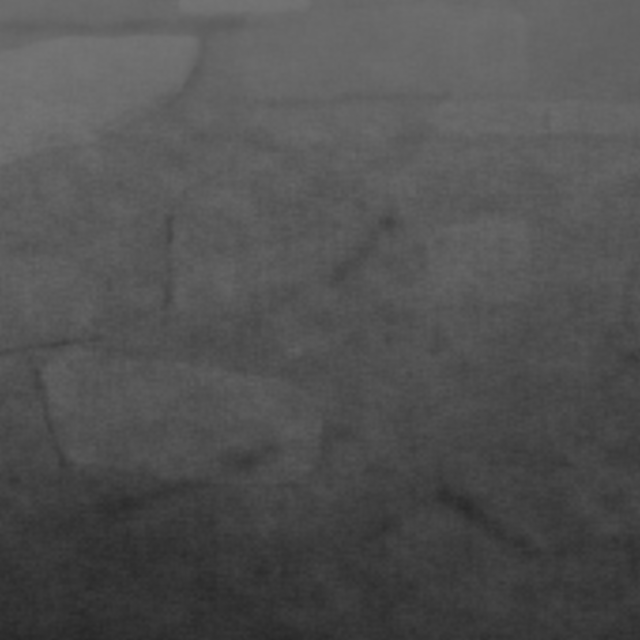
Write a WebGL 2 fragment shader that draws this texture.

```glsl
#version 300 es
precision highp float;
// Dim, weathered stone wall with faint joints, fading into shadow towards the ground.

uniform vec2 u_resolution;
out vec4 fragColor;

float hash(vec2 p) {
    return fract(sin(dot(p, vec2(127.1, 311.7))) * 43758.5453);
}

float noise(vec2 p) {
    vec2 i = floor(p), f = fract(p);
    f = f * f * (3.0 - 2.0 * f);
    return mix(mix(hash(i), hash(i + vec2(1, 0)), f.x),
               mix(hash(i + vec2(0, 1)), hash(i + vec2(1, 1)), f.x), f.y);
}

// Layered noise centred on zero
float fbm(vec2 p) {
    float sum = 0.0, amp = 0.5;
    for (int i = 0; i < 5; i++) {
        sum += amp * (noise(p) - 0.5);
        p = mat2(1.6, 1.2, -1.2, 1.6) * p + 7.3;
        amp *= 0.5;
    }
    return sum;
}

// Soft dark line from a to b
float seam(vec2 p, vec2 a, vec2 b, float width) {
    vec2 d = b - a;
    float t = clamp(dot(p - a, d) / dot(d, d), 0.0, 1.0);
    float r = length(p - a - t * d) / width;
    return exp(-r * r);
}

// Filled face of a rounded block
float block(vec2 p, vec2 centre, vec2 halfSize, float radius) {
    vec2 d = abs(p - centre) - halfSize + radius;
    float dist = length(max(d, 0.0)) + min(max(d.x, d.y), 0.0) - radius;
    return 1.0 - smoothstep(-0.006, 0.008, dist);
}

float blob(vec2 p, vec2 centre, vec2 size) {
    vec2 d = (p - centre) / size;
    return exp(-dot(d, d));
}

void main() {
    vec2 uv = gl_FragCoord.xy / u_resolution;
    vec2 p = uv + 0.028 * vec2(fbm(uv * 9.0), fbm(uv * 9.0 + 31.0));

    // Light falling off downwards and to the right
    float tone = 0.205 + 0.205 * pow(uv.y, 0.8);
    tone += 0.022 * (0.5 - uv.x) * smoothstep(0.2, 0.5, uv.y);
    tone -= 0.035 * blob(uv, vec2(0.14, 0.1), vec2(0.24, 0.13));
    tone -= 0.02 * blob(uv, vec2(1.0, 0.35), vec2(0.25, 0.2));

    // Pale block faces
    vec2 leaning = p + vec2(0.0, 0.3 * max(0.12 - p.x, 0.0) - 0.45 * max(p.x - 0.14, 0.0));
    tone += 0.035 * block(leaning, vec2(0.1, 0.865), vec2(0.215, 0.083), 0.06) * step(p.y, 0.95)
          * (1.0 - smoothstep(0.938, 0.948, p.y));
    tone += 0.035 * block(p - vec2(0.0, 0.06 * p.x), vec2(0.38, 0.99), vec2(0.1, 0.028), 0.01);
    tone += 0.012 * block(p, vec2(0.6, 0.915), vec2(0.22, 0.07), 0.03);
    tone += 0.024 * block(p, vec2(0.86, 0.812), vec2(0.18, 0.024), 0.02);
    tone += 0.018 * block(p, vec2(0.31, 0.585), vec2(0.055, 0.07), 0.03);
    tone += 0.02 * block(p, vec2(0.75, 0.59), vec2(0.08, 0.06), 0.03);
    tone += 0.02 * block(p, vec2(0.02, 0.54), vec2(0.13, 0.06), 0.05);
    tone += 0.032 * block(p + vec2(0.0, 0.15 * (p.x - 0.1)), vec2(0.28, 0.372),
                          vec2(0.22, 0.088), 0.085);

    // Joints between the blocks
    float joints = 0.6 * seam(p, vec2(-0.1, 0.95), vec2(0.42, 0.965), 0.012);
    joints += 0.6 * seam(p, vec2(0.32, 0.94), vec2(0.31, 0.87), 0.014);
    joints += 0.6 * seam(p, vec2(0.3, 0.86), vec2(0.15, 0.795), 0.012);
    joints += 0.5 * seam(p, vec2(0.4, 0.84), vec2(0.7, 0.85), 0.008);
    joints += 0.3 * seam(p, vec2(0.2, 0.78), vec2(1.0, 0.775), 0.011);
    joints += 0.5 * seam(p, vec2(0.86, 0.8), vec2(0.86, 0.825), 0.006);
    joints += 1.2 * seam(p, vec2(0.265, 0.65), vec2(0.257, 0.53), 0.009);
    joints += 0.9 * seam(p, vec2(-0.05, 0.445), vec2(0.16, 0.475), 0.006);
    joints += 1.0 * seam(p, vec2(0.05, 0.44), vec2(0.1, 0.28), 0.009);
    joints += 0.7 * seam(p, vec2(0.62, 0.67), vec2(0.53, 0.57), 0.016);
    joints += 0.6 * seam(p, vec2(0.36, 0.27), vec2(0.54, 0.32), 0.018);
    joints += 0.6 * seam(p, vec2(0.13, 0.2), vec2(0.38, 0.27), 0.022);
    joints += 1.0 * seam(p, vec2(0.7, 0.23), vec2(0.83, 0.13), 0.016);
    joints += 0.6 * seam(p, vec2(0.99, 0.58), vec2(0.985, 0.49), 0.01);
    tone -= 0.055 * joints * (0.8 + 1.2 * fbm(uv * 30.0));

    // Scattered pits and pale chips
    for (int i = 0; i < 22; i++) {
        float k = float(i);
        vec2 centre = vec2(hash(vec2(k, 1.7)), 0.72 * hash(vec2(k, 5.3)));
        float size = mix(0.006, 0.02, pow(hash(vec2(k, 9.1)), 2.0));
        float shade = i % 5 == 0 ? 0.03 : -0.035;
        tone += shade * blob(p, centre, size * vec2(1.1, 0.9));
    }

    // Broad stains, mottling and a faint woven grain
    float rough = 1.0 - 0.6 * smoothstep(0.7, 0.95, uv.y);
    tone += 0.045 * fbm(uv * vec2(4.0, 6.0) + 3.0);
    tone += 0.07 * rough * fbm(uv * vec2(22.0, 28.0));
    tone += 0.022 * rough * (noise(uv * vec2(70.0, 190.0)) - 0.5);
    tone += 0.016 * rough * (noise(uv * vec2(190.0, 60.0) + 17.0) - 0.5);
    tone += 0.026 * rough * (noise(uv * 170.0 + 41.0) - 0.5);

    fragColor = vec4(vec3(clamp(tone, 0.12, 0.47)), 1.0);
}
```
